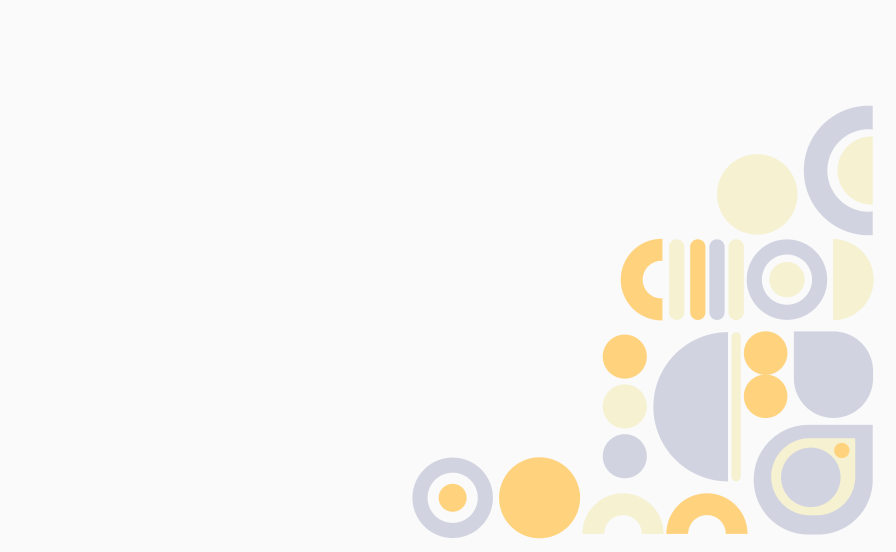
This background is drawn by a WebGL 2 fragment shader. Its source:

```glsl
#version 300 es
precision highp float;

uniform vec2 u_resolution;
out vec4 outColor;

const vec3 PAPER = vec3(0.98);
const vec3 LAVENDER = vec3(0.82, 0.83, 0.88);
const vec3 CREAM = vec3(0.96, 0.945, 0.82);
const vec3 AMBER = vec3(1.0, 0.825, 0.49);

float disc(vec2 p, float r) {
  return length(p) - r;
}

float ring(vec2 p, float outer, float inner) {
  return max(disc(p, outer), -disc(p, inner));
}

// Upright bar with round ends
float capsule(vec2 p, float halfLength, float r) {
  p.y -= clamp(p.y, -halfLength, halfLength);
  return length(p) - r;
}

// Rounded box whose upper right corner stays square
float teardrop(vec2 p, vec2 halfSize, float r) {
  r = (p.x > 0.0 && p.y > 0.0) ? 0.0 : r;
  vec2 q = abs(p) - halfSize + r;
  return min(max(q.x, q.y), 0.0) + length(max(q, 0.0)) - r;
}

void paint(inout vec3 color, vec3 ink, float d) {
  float pixel = 100.0 / u_resolution.x;
  color = mix(color, ink, clamp(0.5 - d / pixel, 0.0, 1.0));
}

void main() {
  // The canvas is 100 units wide
  vec2 p = 100.0 * gl_FragCoord.xy / u_resolution.x;
  vec3 color = PAPER;

  // Top: cut target and plain disc
  float rightCut = p.x - 97.4;
  paint(color, LAVENDER, max(ring(p - vec2(96.94, 42.58), 7.23, 4.6), rightCut));
  paint(color, CREAM, max(disc(p - vec2(97.27, 42.58), 3.8), rightCut));
  paint(color, CREAM, disc(p - vec2(84.51, 39.91), 4.49));

  // Second row: half ring, bars, target, half disc
  vec2 row = p - vec2(0.0, 30.4);
  paint(color, AMBER, max(ring(row - vec2(73.83, 0.0), 4.55, 2.1), p.x - 73.93));
  for (int i = 0; i < 4; i++) {
    float x = 82.16 - 2.14 * float(i) - (i == 3 ? 0.22 : 0.0);
    vec3 ink = i == 1 ? LAVENDER : i == 2 ? AMBER : CREAM;
    paint(color, ink, capsule(row - vec2(x, 0.0), 3.65, 0.85));
  }
  paint(color, LAVENDER, ring(row - vec2(87.83, 0.0), 4.49, 2.8));
  paint(color, CREAM, disc(row - vec2(87.83, 0.0), 1.97));
  paint(color, CREAM, max(disc(row - vec2(92.97, 0.0), 4.53), 92.97 - p.x));

  // Middle: column of dots, half disc, thin bar
  for (int i = 0; i < 3; i++) {
    vec3 ink = i == 0 ? AMBER : i == 1 ? CREAM : LAVENDER;
    paint(color, ink, disc(p - vec2(69.73, 21.81 - 5.56 * float(i)), 2.46));
  }
  paint(color, LAVENDER, max(disc(p - vec2(81.25, 16.21), 8.33), p.x - 81.25));
  paint(color, CREAM, capsule(p - vec2(82.16, 16.21), 7.8, 0.52));

  // Stacked pair of dots and small teardrop
  for (int i = 0; i < 2; i++) {
    paint(color, AMBER, disc(p - vec2(85.45, 22.2 - 4.82 * float(i)), 2.43));
  }
  vec2 drop = p - vec2(93.02, 19.79);
  paint(color, LAVENDER, teardrop(vec2(-drop.x, drop.y), vec2(4.42, 4.83), 4.42));

  // Large nested teardrop
  paint(color, LAVENDER, teardrop(p - vec2(90.76, 8.07), vec2(6.64, 6.12), 6.1));
  paint(color, CREAM, teardrop(p - vec2(90.76, 8.4), vec2(4.69, 4.3), 4.3));
  paint(color, LAVENDER, disc(p - vec2(90.49, 8.33), 3.32));
  paint(color, AMBER, disc(p - vec2(93.95, 11.33), 0.85));

  // Bottom row: target, disc, two arches
  paint(color, LAVENDER, ring(p - vec2(50.52, 6.05), 4.49, 2.8));
  paint(color, AMBER, disc(p - vec2(50.52, 6.05), 1.56));
  paint(color, AMBER, disc(p - vec2(60.22, 6.05), 4.52));
  for (int i = 0; i < 2; i++) {
    vec2 q = p - vec2(69.53 + 9.37 * float(i), 2.02);
    paint(color, i == 0 ? CREAM : AMBER, max(ring(q, 4.53, 2.1), -q.y));
  }

  outColor = vec4(color, 1.0);
}
```
